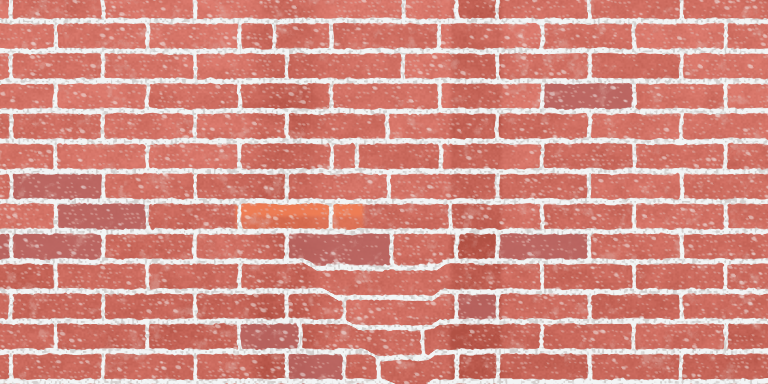
Give the GLSL for this texture, as a WebGL 2 fragment shader.

```glsl
#version 300 es
precision highp float;
// Weathered red brick wall in running bond with pale, grainy mortar.
// Each course finds the two joints around a point; the middle is patched with
// odd-length bricks and sags near the bottom. Unit: one course height.
uniform vec2 u_resolution;
out vec4 outColor;

const float COURSES = 12.78;      // courses in the canvas height
const float PITCH = 3.06;         // brick length with its joint
const float RIGHT_START = 16.56;  // where the regular right side begins
const vec3 CLAY = vec3(0.85, 0.47, 0.42);
const vec3 DEEP = vec3(0.71, 0.33, 0.28);
const vec3 PLUM = vec3(0.71, 0.39, 0.38);
const vec3 ORANGE = vec3(0.95, 0.50, 0.33);
const vec3 CHALK = vec3(0.87, 0.69, 0.66);
const vec3 MORTAR = vec3(0.95, 0.96, 0.96);
const vec3 GRIT = vec3(0.80, 0.78, 0.77);

float hash(vec2 p) {
  vec3 q = fract(p.xyx * vec3(0.1031, 0.1030, 0.0973));
  q += dot(q, q.yzx + 33.33);
  return fract((q.x + q.y) * q.z);
}

float noise(vec2 p) {
  vec2 i = floor(p), f = fract(p);
  f = f * f * (3.0 - 2.0 * f);
  return mix(mix(hash(i), hash(i + vec2(1, 0)), f.x),
             mix(hash(i + vec2(0, 1)), hash(i + vec2(1, 1)), f.x), f.y);
}

float fbm(vec2 p) {
  float sum = 0.0, amp = 0.5;
  for (int i = 0; i < 4; i++) {
    sum += amp * noise(p);
    p = p * 2.1 + 17.3;
    amp *= 0.5;
  }
  return sum;
}

// Soft-edged interval from a to b
float band(float x, float a, float b, float soft) {
  return smoothstep(a - soft, a + soft, x) * (1.0 - smoothstep(b - soft, b + soft, x));
}

// Narrow a span around x with one more joint
vec2 cut(vec2 span, float x, float joint) {
  return joint <= x ? vec2(max(span.x, joint), span.y) : vec2(span.x, min(span.y, joint));
}

// Left and right joints of the brick at x
vec2 brickSpan(float x, float row) {
  float odd = mod(row, 2.0), shift = 1.48 * odd;
  float u = x - shift;
  bool low = row > 8.5, lowOdd = low && odd > 0.5;
  float leftEnd = 0.37 + PITCH * (lowOdd || row < 0.5 ? 2.0 : 3.0);
  vec2 span = vec2(leftEnd, RIGHT_START);
  if (u < leftEnd || u > RIGHT_START) {
    float origin = u < leftEnd ? leftEnd : RIGHT_START;
    span = origin + PITCH * (floor((u - origin) / PITCH) + vec2(0, 1));
  }
  // Patched middle
  float middle = 13.2 + 0.8 * (hash(vec2(row, 4.0)) - 0.5);
  if (low) middle = row < 9.5 ? leftEnd : 11.45 - 2.95 * odd;
  span = cut(span, u, middle);
  if (row > 10.5) span = cut(span, u, 12.6);
  if (odd < 0.5 && (row > 7.5 || row < 0.5)) span = cut(span, u, 15.2);
  if (!low && mod(row, 4.0) == 1.0) span = cut(span, u, 9.12 + 0.69 * (row - 1.0) - shift);
  return span + shift;
}

// Downward slip of the courses in the lower middle
float sag(vec2 p) {
  float depth = p.y - 8.8;
  float centre = 12.5 + 0.3 * depth, halfWidth = 2.2 - 0.4 * depth;
  return 0.21 * band(p.x, centre - halfWidth, centre + halfWidth, 0.18) * smoothstep(8.35, 8.9, p.y);
}

// Scattered slanted flecks, one at most per cell
float flecks(vec2 p, float size, float share, float aa) {
  p = vec2(p.x - 0.4 * p.y, p.y) / size;
  vec2 cell = floor(p);
  vec2 centre = 0.3 + 0.4 * vec2(hash(cell), hash(cell + 7.7));
  float radius = 0.14 + 0.16 * hash(cell + 3.1);
  float dist = length((p - cell - centre) * vec2(0.8, 1.1)) - radius;
  float soft = aa / size;
  return step(hash(cell + 21.4), share) * (1.0 - smoothstep(-soft, soft, dist));
}

vec3 brickColor(vec2 p, float row, float id, float aa) {
  float tone = 0.93 - 0.035 * p.y + 0.35 * (hash(vec2(id, row)) - 0.5);
  tone += 0.6 * (fbm(p * vec2(1.6, 2.4)) - 0.47) + 0.3 * (noise(p * 16.0) - 0.5);
  // Darker vertical stains
  float patchy = 0.6 + 0.4 * noise(p * 0.6 + 5.0);
  tone -= 0.6 * patchy * band(p.x, 15.0, 16.7, 0.12);
  tone -= 0.45 * patchy * band(p.x, 8.5, 10.5, 0.5);
  vec3 color = mix(DEEP, CLAY, clamp(tone, -0.1, 1.12));
  float plumShare = abs(row - 7.5) < 1.0 ? 0.4 : 0.07;
  color = mix(color, PLUM, 0.8 * step(hash(vec2(id + 9.0, row)), plumShare));
  float glow = band(p.x, 7.85, 12.1, 0.1) * (row == 7.0 ? 1.0 : 0.0);
  color = mix(color, ORANGE, glow * (0.5 + 0.4 * band(p.y, 6.75, 7.2, 0.1)));
  // Chalky bloom and flecks
  color = mix(color, CHALK, 0.45 * smoothstep(0.56, 0.82, fbm(p * 2.7 + 40.0)));
  color = mix(color, CHALK, 0.6 * flecks(p, 0.15, 0.38, aa));
  return mix(color, MORTAR, 0.5 * flecks(p + 3.7, 0.24, 0.12, aa));
}

void main() {
  float aa = COURSES / u_resolution.y;
  vec2 p = vec2(gl_FragCoord.x, u_resolution.y - gl_FragCoord.y) * aa;
  vec2 wobble = vec2(noise(p * 3.0), noise(p * 3.0 + 31.0)) - 0.5;
  vec2 q = p + 0.06 * wobble - vec2(0.0, sag(p));
  float y = q.y + 0.3, row = floor(y);
  vec2 span = brickSpan(q.x, row);
  // Inset from joints, with rounded corners and ragged edges
  vec2 inset = vec2(min(q.x - span.x, span.y - q.x) - 0.065, min(fract(y), 1.0 - fract(y)) - 0.09);
  float inside = min(min(inset.x, inset.y), 0.06 - length(max(0.06 - inset, 0.0)));
  inside += 0.05 * (noise(p * 11.0) - 0.5);
  float soft = max(0.6 * aa, 0.025);
  float brick = smoothstep(-soft, soft, inside);
  vec3 mortar = mix(MORTAR, GRIT, 0.8 * smoothstep(0.45, 0.9, noise(p * 14.0)));
  vec3 color = brickColor(p, row, floor(span.x * 10.0 + 0.5), aa);
  outColor = vec4(mix(mortar, color, brick), 1.0);
}
```
